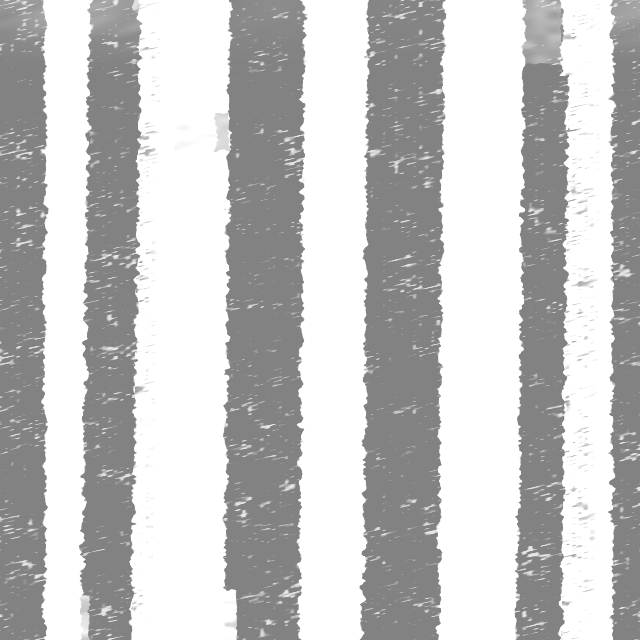
Reproduce this pattern procedurally as a three.js fragment shader.

```glsl
// Five uneven, slightly leaning vertical stripes of dry grey paint on white.
// Each stripe is a wrapped distance with a ragged edge; stretched value noise
// scratches the paint, and soft boxes add worn ends, nicks and a smudge.
varying vec2 vUv;

float hash(vec2 p) {
  return fract(sin(dot(p, vec2(127.1, 311.7))) * 43758.5453);
}

float noise(vec2 p) {
  vec2 i = floor(p), f = fract(p);
  f = f * f * (3.0 - 2.0 * f);
  return mix(mix(hash(i), hash(i + vec2(1.0, 0.0)), f.x),
             mix(hash(i + vec2(0.0, 1.0)), hash(i + 1.0), f.x), f.y);
}

// Short streaks that rise to the right, gathered in loose clusters
float streaks(vec2 p) {
  vec2 q = vec2(p.x * 105.0, (p.y - 0.22 * p.x) * 330.0);
  return noise(q) + 0.5 * noise(p * vec2(24.0, 42.0) + 9.0);
}

// Uneven offset that breaks up straight edges
float ragged(vec2 p) {
  return 0.009 * (noise(p * vec2(60.0, 110.0)) - 0.5)
       + 0.005 * (noise(p * vec2(160.0, 270.0) + 5.0) - 0.5);
}

float smoothEdge(float d) {
  return smoothstep(-0.0013, 0.0013, d);
}

float box(vec2 p, vec2 low, vec2 high) {
  vec2 d = min(p - low, high - p);
  return smoothEdge(min(d.x, d.y) + 0.7 * ragged(p + 3.0));
}

// Lays one stripe over tone; wear lightens its top, fringe is dry paint at its right
void paintStripe(inout float tone, vec2 p, float centre, float halfWidth,
                 float lean, float wear, float fringe) {
  float x = fract(p.x - centre - lean * (p.y - 0.5) + 0.5) - 0.5;
  float beyond = x - halfWidth;
  if (fringe > 0.0 && beyond > 0.0 && beyond < fringe) {
    float fade = 1.0 - beyond / fringe;
    tone -= 0.45 * sqrt(fade) * smoothstep(0.98, 1.4, streaks(p + 0.37));
  }
  float cover = smoothEdge(halfWidth - abs(x) + ragged(p));
  float scratch = smoothstep(1.0, 1.38, streaks(p));
  float brushed = noise(vec2(p.x * 14.0, (p.y - 0.3 * p.x) * 75.0));
  float paint = 0.51 + wear * smoothstep(0.89, 1.0, p.y) * (0.5 + brushed);
  tone = mix(tone, mix(paint, 0.97, 0.85 * scratch), cover);
}

void main() {
  vec2 p = vUv;
  float tone = 1.0;

  // Stripes: centre, half width, lean, wear, fringe
  paintStripe(tone, p, 0.0135, 0.0568, 0.001, 0.11, 0.0);
  paintStripe(tone, p, 0.1730, 0.0390, 0.0145, 0.13, 0.033);
  paintStripe(tone, p, 0.4134, 0.0580, 0.0075, 0.03, 0.0);
  paintStripe(tone, p, 0.6300, 0.0588, 0.0080, 0.01, 0.0);
  paintStripe(tone, p, 0.8483, 0.0347, 0.0125, 0.06, 0.052);

  // Thin paint at the top of the narrow right stripe
  float thin = box(p, vec2(0.80, 0.902), vec2(0.878, 1.1));
  float mottle = noise(p * vec2(45.0, 85.0));
  tone = mix(tone, 1.0, thin * (0.15 + 0.35 * mottle));
  float bare = box(p, vec2(0.878, 0.885), vec2(0.894, 1.1));
  tone = mix(tone, 1.0 - 0.3 * smoothstep(0.7, 1.0, mottle), bare);

  // Nicks at the lower left of two stripes
  float paleNick = box(p, vec2(0.118, -0.1), vec2(0.139, 0.068));
  tone = mix(tone, 1.0, paleNick * (0.5 + 0.4 * mottle));
  float whiteNick = box(p, vec2(0.340, -0.1), vec2(0.368, 0.077));
  tone = mix(tone, 1.0, whiteNick * (1.0 - 0.35 * smoothstep(0.6, 0.95, mottle)));

  // Chipped corner and faint smudges on the bare ground
  float chip = box(p, vec2(0.207, 0.972), vec2(0.235, 1.1));
  tone = mix(tone, 1.0, 0.7 * chip * smoothstep(0.3, 0.7, mottle));
  float smudge = box(p, vec2(0.338, 0.766), vec2(0.357, 0.823));
  tone = min(tone, 1.0 - smudge * (0.10 + 0.09 * mottle));
  float haze = box(p, vec2(0.27, 0.765), vec2(0.34, 0.81));
  tone = min(tone, 1.0 - 0.035 * haze * smoothstep(0.6, 0.9, mottle));

  gl_FragColor = vec4(vec3(clamp(tone, 0.0, 1.0)), 1.0);
}
```
